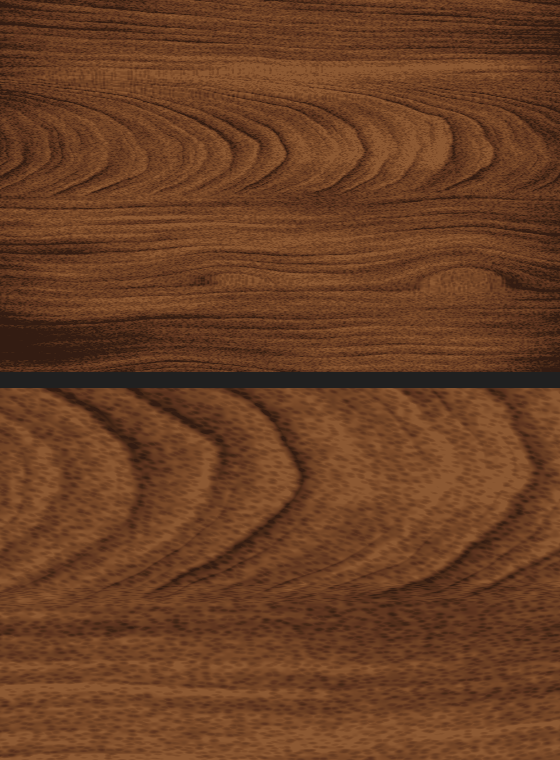
Top: the whole. Bottom: its middle third, enlarged.
Give the GLSL for this texture, as a Shadertoy shader.

```glsl
// Dark walnut board: a band of pointed cathedral arches between straight grain.
// Growth lines are contours of two warped fields, shaded as soft saw edges,
// then overlaid with stretched streaks, cellular pores and an edge falloff.

const vec3 WOOD[6] = vec3[6](
    vec3(0.20, 0.11, 0.07), vec3(0.28, 0.16, 0.09), vec3(0.36, 0.20, 0.12),
    vec3(0.42, 0.25, 0.14), vec3(0.48, 0.29, 0.16), vec3(0.55, 0.35, 0.20));

const float BASE_TONE    = 0.655;
const float ARCH_AXIS    = 0.575;            // height of the arch tips
const float ARCH_BOTTOM  = 0.478;
const float ARCH_RINGS   = 13.0;             // rings per canvas height
const float GRAIN_RINGS  = 42.0;
const float RING_DARK    = 0.62;
const float BAND_DEPTH   = 1.20;
const float STREAK_DEPTH = 0.60;
const float PORE_DEPTH   = 0.25;
const float SPECKLE      = 0.34;
const vec2  PORE_SCALE   = vec2(95.0, 250.0);
const vec2  EDGE_FALLOFF = vec2(0.38, 0.30);
const vec2  BIG_KNOT     = vec2(1.25, 0.245);
const vec2  SMALL_KNOT   = vec2(0.62, 0.250);

float hash(vec2 p) {
    vec3 q = fract(p.xyx * 0.1031);
    q += dot(q, q.yzx + 33.33);
    return fract((q.x + q.y) * q.z);
}

float noise(vec2 p) {
    vec2 i = floor(p), f = p - i;
    f = f * f * (3.0 - 2.0 * f);
    return mix(mix(hash(i), hash(i + vec2(1, 0)), f.x),
               mix(hash(i + vec2(0, 1)), hash(i + vec2(1, 1)), f.x), f.y);
}

float layeredNoise(vec2 p) {
    float sum = 0.0, amp = 0.55;
    for (int i = 0; i < 3; i++) {
        sum += amp * (noise(p) - 0.5);
        p = p * 2.1 + 17.3;
        amp *= 0.55;
    }
    return sum;
}

// Layered sines, roughly -1 to 1
float sway(vec2 p) {
    float sum = 0.0, amp = 0.55;
    for (int i = 0; i < 4; i++) {
        sum += amp * sin(p.x + 1.3 * sin(p.y + float(i)));
        p = mat2(0.9, 0.43, -0.43, 0.9) * p * 1.9 + 2.1;
        amp *= 0.5;
    }
    return sum;
}

// Dark flecks around the nearest cell point
float pores(vec2 p) {
    vec2 cell = floor(p);
    float nearest = 4.0;
    for (int y = -1; y <= 1; y++)
    for (int x = -1; x <= 1; x++) {
        vec2 c = cell + vec2(x, y);
        vec2 d = c + vec2(hash(c), hash(c + 71.7)) - p;
        nearest = min(nearest, dot(d, d));
    }
    return 1.0 - smoothstep(0.1, 0.55, sqrt(nearest));
}

// Growth line: pale rim, abrupt dark edge, slow fade; strength drifts along it
float ringShade(float field, float along) {
    float id = floor(field), phase = field - id;
    float here = smoothstep(0.25, 0.9, noise(vec2(along, id * 5.37)));
    float next = smoothstep(0.25, 0.9, noise(vec2(along, (id + 1.0) * 5.37)));
    float edge = smoothstep(0.82, 1.0, phase);
    float rim = smoothstep(0.35, 0.8, phase) * (1.0 - edge);
    return 0.26 * rim - here * exp(-5.0 * phase) - next * edge;
}

// Lifts the grain over a lens-shaped knot
float knotRise(vec2 q, vec2 size, float rise) {
    q /= size;
    return rise * exp(-q.x * q.x - 0.35 * max(q.y, 0.0)) * smoothstep(-1.0, 1.0, q.y);
}

float straightField(vec2 p) {
    float s = p.y + 0.016 * sway(vec2(2.2, 6.0) * p) + 0.005 * sway(vec2(9.0, 21.0) * p);
    s += 0.08 * p.x * smoothstep(0.8, 1.0, p.y);
    s -= knotRise(p - BIG_KNOT, vec2(0.17, 0.042), 0.085);
    s -= knotRise(p - SMALL_KNOT, vec2(0.13, 0.022), 0.040);
    float swell = (p.x - 0.5) / 0.22;
    return s - 0.05 * exp(-swell * swell - p.y / 0.08);
}

float archField(vec2 p) {
    float v = p.y - ARCH_AXIS + 0.012 * sway(p * vec2(5.0, 9.0));
    float above = 4.4 * v * v / max(1.0 - v / 0.30, 0.3);
    float below = 0.6 * (sqrt(v * v + 0.0003) - 0.017) + 11.0 * v * v;
    float wobble = mix(0.030, 0.060, smoothstep(0.9, 1.4, p.x));
    return p.x + (v > 0.0 ? above : below) + wobble * sway(p * vec2(6.0, 14.0) + 3.0)
         + 0.006 * sway(p * vec2(31.0, 43.0));
}

vec3 woodColour(float tone) {
    float t = clamp(tone, 0.0, 1.0) * 5.0;
    vec3 colour = WOOD[0];
    for (int i = 1; i < 6; i++)
        colour = mix(colour, WOOD[i], clamp(t - float(i - 1), 0.0, 1.0));
    return colour;
}

void mainImage(out vec4 fragColor, in vec2 fragCoord) {
    vec2 p = fragCoord / iResolution.y;
    vec2 edge = 2.0 * fragCoord / iResolution.xy - 1.0;
    float s = straightField(p), a = archField(p);

    // Straight grain
    float straight = 0.8 * RING_DARK * ringShade(s * GRAIN_RINGS, p.x * 2.5);
    straight += STREAK_DEPTH * layeredNoise(vec2(p.x * 6.0, s * 85.0));

    // Cathedral arches, with finer rings near the axis
    float fine = 1.0 - smoothstep(0.07, 0.15, p.y - ARCH_AXIS);
    float arch = RING_DARK * ringShade(a * ARCH_RINGS, p.y * 9.0 + p.x * 2.0);
    arch += 0.25 * fine * ringShade(a * ARCH_RINGS * 2.6, p.y * 14.0);
    arch += 0.6 * STREAK_DEPTH * mix(0.3, 1.0, fine) * layeredNoise(vec2(p.y * 12.0, a * 26.0));

    float yWavy = p.y + 0.006 * sway(p * vec2(3.0, 5.0));
    float inArch = smoothstep(ARCH_BOTTOM - 0.006, ARCH_BOTTOM + 0.012, yWavy)
                 * (1.0 - smoothstep(0.73, 0.83, yWavy));

    // Broad bands, pores and edge falloff
    float tone = BASE_TONE + mix(straight, arch, inArch);
    tone += BAND_DEPTH * mix(1.0, 0.6, inArch) * layeredNoise(vec2(p.x * 0.9, s * 10.0) + 4.0);
    tone += 0.35 * inArch * layeredNoise(vec2(a * 4.0, p.y * 5.0));
    tone += 0.15 * exp(-pow((p.y - 0.65) / 0.2, 2.0));
    tone -= PORE_DEPTH * pores(vec2(p.x, mix(s, p.y + 0.2 * p.x, inArch)) * PORE_SCALE);
    tone += SPECKLE * (noise(p * vec2(150.0, 290.0)) - 0.5);
    tone -= dot(EDGE_FALLOFF, edge * edge * edge * edge);

    fragColor = vec4(woodColour(tone), 1.0);
}
```
